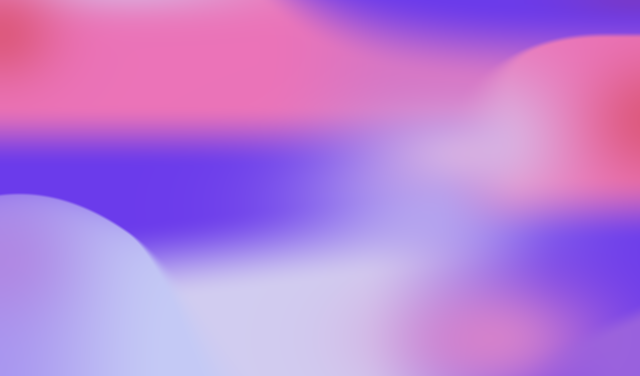
Reproduce this background procedurally as a WebGL 2 fragment shader.

```glsl
#version 300 es
precision highp float;
// Soft abstract backdrop: blurred pink, violet and lavender bands with two
// overlapping rounded forms, a dome at the right and a hill at the lower left.
// Built by blending gaussian glows and soft thresholds over a violet base.

uniform vec2 u_resolution;
out vec4 fragColor;

const vec3 VIOLET   = vec3(0.42, 0.23, 0.92);
const vec3 PINK     = vec3(0.92, 0.45, 0.72);
const vec3 ORCHID   = vec3(0.84, 0.46, 0.77);
const vec3 ROSE     = vec3(0.86, 0.34, 0.47);
const vec3 MAUVE    = vec3(0.62, 0.40, 0.86);
const vec3 PLUM     = vec3(0.50, 0.22, 0.72);
const vec3 BLUSH    = vec3(0.85, 0.71, 0.89);
const vec3 LAVENDER = vec3(0.66, 0.59, 0.94);
const vec3 ICE      = vec3(0.77, 0.79, 0.96);
const vec3 PALE     = vec3(0.82, 0.80, 0.94);

// Elliptical gaussian spot
float glow(vec2 p, vec2 center, vec2 radius) {
  vec2 d = (p - center) / radius;
  return exp(-dot(d, d));
}

// Smooth step given by its middle and half width
float rise(float x, float middle, float soft) {
  return smoothstep(middle - soft, middle + soft, x);
}

// Blurred bands, from the pink sky down to the pale ground
vec3 backdrop(vec2 p) {
  float bandTop = 0.87 + 0.10 * exp(-7.5 * (p.x - 0.52));
  float band = rise(p.y, 0.638, 0.085) * (1.0 - rise(p.y, bandTop, 0.11));
  vec3 bandColor = mix(PINK, ORCHID, rise(p.x, 0.52, 0.12));
  bandColor = mix(bandColor, BLUSH, 0.75 * glow(p, vec2(0.20, 1.03), vec2(0.20, 0.07)));
  bandColor = mix(bandColor, ROSE, 0.9 * glow(p, vec2(0.0, 0.91), vec2(0.09, 0.13)));

  vec3 color = mix(VIOLET, bandColor, band);
  color = mix(color, PLUM, 0.6 * glow(p, vec2(1.0), vec2(0.12, 0.05)));

  // Central haze
  color = mix(color, LAVENDER, glow(p, vec2(0.66, 0.45), vec2(0.20, 0.17)));
  color = mix(color, BLUSH, 0.92 * glow(p, vec2(0.73, 0.59), vec2(0.17, 0.12)));

  // Pale ground, fading out to the right
  float horizon = 0.31 + 0.2 * (p.x - 0.27);
  float ground = (1.0 - rise(p.y, horizon, 0.11)) * (1.0 - rise(p.x, 0.72, 0.16));
  color = mix(color, PALE, ground);

  // Orchid bloom and slanted corner at the lower right
  vec3 bloom = mix(ORCHID, BLUSH, 0.2);
  color = mix(color, bloom, 0.95 * glow(p, vec2(0.77, 0.10), vec2(0.17, 0.16)));
  float slant = 0.078 + 0.77 * (p.x - 0.885);
  float corner = (1.0 - rise(p.y, slant, 0.03)) * rise(p.x, 0.89, 0.08);
  return mix(color, MAUVE, 0.85 * corner);
}

// Rounded dome: crisp on top, dissolving to the left and below
vec3 addDome(vec3 color, vec2 p) {
  vec2 d = max(vec2(0.95 - p.x, p.y - 0.60), 0.0) / vec2(0.235, 0.311);
  vec2 q = pow(d, vec2(2.2));
  float radius = pow(q.x + q.y, 1.0 / 2.2);
  float soft = mix(0.30, 0.03, smoothstep(0.62, 0.88, p.y));
  float mask = rise(1.0 - radius, 0.5 * soft, soft) * rise(p.y, 0.445, 0.09);

  vec3 body = mix(PINK, BLUSH, 0.95 * glow(p, vec2(0.77, 0.62), vec2(0.13, 0.20)));
  body = mix(body, ROSE, 0.9 * glow(p, vec2(1.02, 0.68), vec2(0.10, 0.16)));
  return mix(color, body, mask);
}

// Parabolic hill: sharp crest that melts into the ground at its foot
vec3 addHill(vec3 color, vec2 p) {
  float run = p.x - 0.03;
  float slope = 4.1 * run;
  float dist = (p.y - 0.489 + 3.5 * run * run) / sqrt(1.0 + slope * slope);
  float soft = mix(0.005, 0.08, smoothstep(0.20, 0.36, p.x));
  float mask = 1.0 - rise(dist, -soft, soft);

  vec3 body = mix(LAVENDER, ICE, smoothstep(-0.02, 0.27, p.x));
  vec3 shade = mix(MAUVE, BLUSH, 0.35);
  body = mix(body, shade, 0.7 * glow(p, vec2(0.0, 0.31), vec2(0.11, 0.16)));
  float rim = exp(min(dist, 0.0) / 0.04) * (1.0 - smoothstep(0.12, 0.30, p.x));
  body = mix(body, VIOLET, 0.28 * rim);
  return mix(color, body, mask);
}

void main() {
  vec2 p = gl_FragCoord.xy / u_resolution;
  vec3 color = backdrop(p);
  color = addDome(color, p);
  color = addHill(color, p);
  fragColor = vec4(color, 1.0);
}
```
